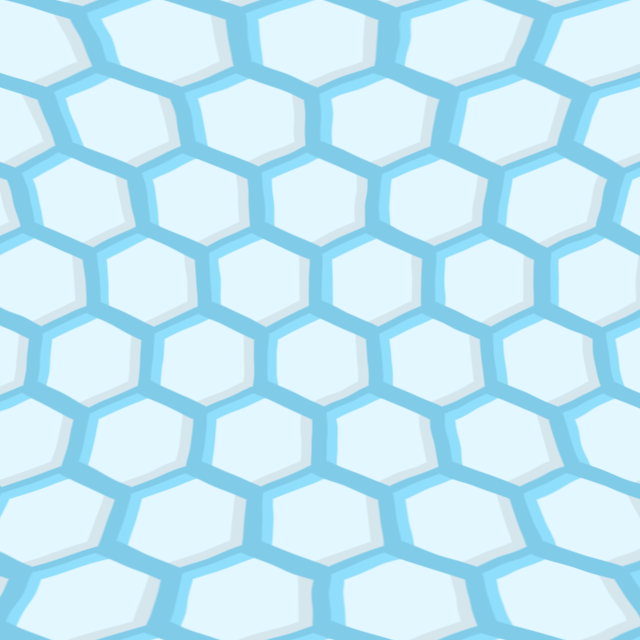
Reproduce this pattern procedurally as a three.js fragment shader.

```glsl
varying vec2 vUv;

const vec3 WALL = vec3(0.50, 0.795, 0.91);
const vec3 HIGHLIGHT = vec3(0.56, 0.87, 0.985);
const vec3 SHADOW = vec3(0.835, 0.90, 0.93);
const vec3 FACE = vec3(0.885, 0.97, 1.0);
const float ROWS = 8.0;
const float ROW_HEIGHT = 0.8660254;
const float SOFTNESS = 0.011;

float hash(vec2 p) {
  vec3 q = fract(vec3(p.xyx) * 0.1031);
  q += dot(q, q.yzx + 33.33);
  return fract((q.x + q.y) * q.z);
}

float noise(vec2 p) {
  vec2 cell = floor(p);
  vec2 f = fract(p);
  f = f * f * (3.0 - 2.0 * f);
  float low = mix(hash(cell), hash(cell + vec2(1.0, 0.0)), f.x);
  float high = mix(hash(cell + vec2(0.0, 1.0)), hash(cell + vec2(1.0, 1.0)), f.x);
  return mix(low, high, f.y);
}

float coverage(float inside) {
  return smoothstep(-SOFTNESS, SOFTNESS, inside);
}

// Columns widen away from a waist slightly above the middle.
vec2 waistedGrid(vec2 uv) {
  float row = (1.0 - uv.y) * ROWS - 0.5;
  float fromWaist = row - 3.3;
  float columnWidth = 0.175 + 0.0052 * fromWaist * fromWaist;
  float center = 0.486 + 0.0023 * row;
  return vec2((uv.x - center) / columnWidth, row * ROW_HEIGHT);
}

// Offset from the nearest hexagon center, y pointing down.
vec2 hexOffset(vec2 p) {
  vec2 pitch = vec2(1.0, 2.0 * ROW_HEIGHT);
  vec2 a = mod(p + 0.5 * pitch, pitch) - 0.5 * pitch;
  vec2 b = mod(p, pitch) - 0.5 * pitch;
  return dot(a, a) < dot(b, b) ? a : b;
}

// Three bevel layers inside one cell; extra thickens its left wall.
vec3 hexCell(vec2 d, float extra) {
  float across = d.x;
  float falling = dot(d, vec2(0.5, ROW_HEIGHT));
  float rising = dot(d, vec2(0.5, -ROW_HEIGHT));

  float left = 0.5 + across;
  float right = 0.5 - across;
  float upperLeft = 0.5 + falling;
  float lowerRight = 0.5 - falling;
  float diagonal = 0.5 - abs(rising);

  float hole = min(min(left - 0.055 - extra, right - 0.055), diagonal - 0.086);
  hole = min(hole, min(upperLeft, lowerRight) - 0.035);
  float unlit = min(left - 0.147 - 0.4 * extra, upperLeft - 0.132);
  float unshaded = min(right - 0.145, lowerRight - 0.122);

  vec3 color = mix(SHADOW, FACE, coverage(unshaded));
  color = mix(HIGHLIGHT, color, coverage(unlit));
  return mix(WALL, color, coverage(hole));
}

void main() {
  vec2 p = waistedGrid(vUv);

  // Slight hand-drawn wobble
  vec2 wobble = vec2(noise(p * 5.0 + 40.0), noise(p * 5.0 + 90.0)) - 0.5;
  p += 0.022 * wobble;

  vec2 d = hexOffset(p);
  vec2 id = floor((p - d) * vec2(2.0, 1.0 / ROW_HEIGHT) + 0.5);
  float extra = 0.04 * hash(id + 60.0);
  gl_FragColor = vec4(hexCell(d, extra), 1.0);
}
```
